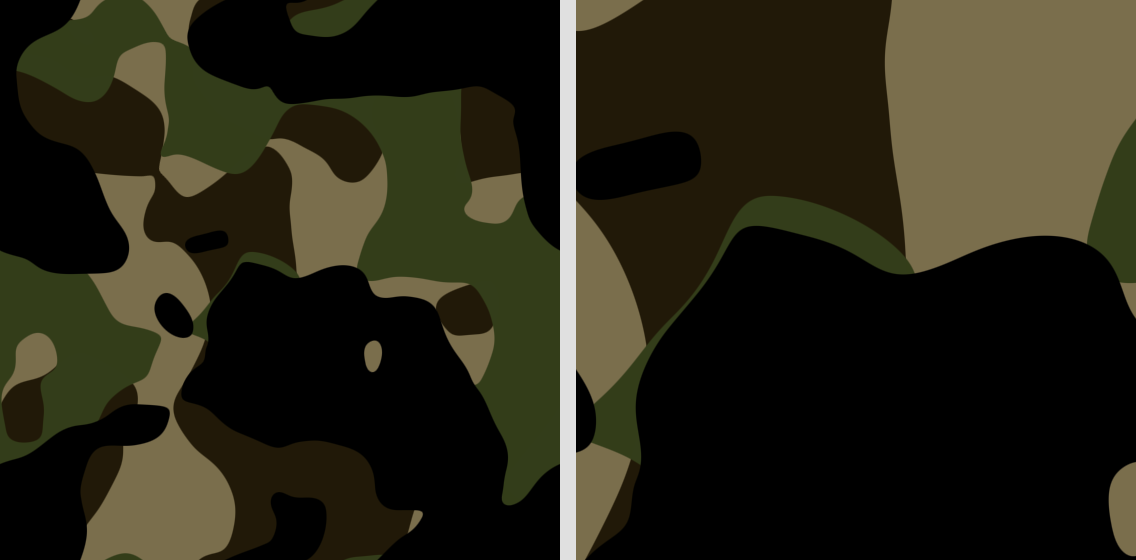
Left: the whole. Right: its middle third, enlarged.
Give the GLSL for this pattern, as a Shadertoy shader.

```glsl
// Woodland camouflage: a tan ground under brown, green and black blobs.
// Each layer thresholds a smooth field blended from jittered lattice sites.
// Site levels are permuted ranks, so layer shares stay steady; all of it wraps.

const vec3 TAN   = vec3(0.48, 0.43, 0.30);
const vec3 BROWN = vec3(0.13, 0.10, 0.03);
const vec3 GREEN = vec3(0.20, 0.24, 0.10);
const vec3 BLACK = vec3(0.0);

// Field level above which each layer shows
const float BROWN_LEVEL = 0.517;
const float GREEN_LEVEL = 0.564;
const float BLACK_LEVEL = 0.575;

// Lattice as (cells per side, prime just above its number of sites)
const ivec2 BROAD  = ivec2(4, 17);
const ivec2 MEDIUM = ivec2(6, 37);
const ivec2 FINE   = ivec2(10, 101);

const float DETAIL = 0.35;     // strength of the fine edge wobble
const float JITTER = 0.7;      // site wander, as part of a cell
const float REACH  = 1.15;     // site radius in cells; fits a 3x3 search
const float EDGE   = 0.7;      // half width of the smoothed edge

// Integer hash giving a 2D offset in 0..1
vec2 hash2(int site, int seed) {
    uint h = uint(site) * 747796405u + uint(seed) * 2891336453u + 1u;
    h = (h ^ (h >> 16)) * 2246822519u;
    h = (h ^ (h >> 13)) * 3266489917u;
    h ^= h >> 16;
    return vec2(h & 65535u, h >> 16) / 65535.0;
}

// n^7 modulo a prime: a shuffle of 0..prime-1 for the lattices above
int power7(int n, int prime) {
    int n2 = n * n % prime;
    int n4 = n2 * n2 % prime;
    return n4 * n2 % prime * n % prime;
}

// Shuffled level in 0..1, used once per lattice
float siteLevel(int site, int prime, int seed) {
    int rank = power7((site + seed) % prime, prime);
    rank = power7((rank + seed + 2) % prime, prime);
    return (float(rank) + 0.5) / float(prime);
}

// Weighted mean of nearby site levels, periodic over the canvas
float blobField(vec2 uv, ivec2 lattice, int seed) {
    int cells = lattice.x;
    vec2 p = uv * float(cells);
    ivec2 home = ivec2(floor(p));
    float total = 0.0;
    float weights = 1e-5;
    for (int y = -1; y <= 1; y++) {
        for (int x = -1; x <= 1; x++) {
            ivec2 cell = home + ivec2(x, y);
            ivec2 wrapped = (cell + cells) % cells;
            int site = wrapped.y * cells + wrapped.x;
            vec2 center = vec2(cell) + 0.5 + JITTER * (hash2(site, seed) - 0.5);
            vec2 d = (p - center) / REACH;
            float w = max(0.0, 1.0 - dot(d, d));
            w *= w * w;
            total += w * siteLevel(site, lattice.y, seed);
            weights += w;
        }
    }
    return total / weights;
}

// Coverage of one camouflage layer with a smoothed edge
float layer(vec2 uv, ivec2 lattice, int seed, float level) {
    float field = blobField(uv, lattice, seed);
    field += DETAIL * (blobField(uv, FINE, seed + 11) - 0.5);
    float soft = EDGE * fwidth(field) + 1e-5;
    return smoothstep(-soft, soft, field - level);
}

void mainImage(out vec4 fragColor, in vec2 fragCoord) {
    vec2 uv = fragCoord / iResolution.xy;

    // Paint from the ground up
    vec3 color = TAN;
    color = mix(color, BROWN, layer(uv, MEDIUM, 7, BROWN_LEVEL));
    color = mix(color, GREEN, layer(uv, MEDIUM, 16, GREEN_LEVEL));
    color = mix(color, BLACK, layer(uv, BROAD, 3, BLACK_LEVEL));
    fragColor = vec4(color, 1.0);
}
```
